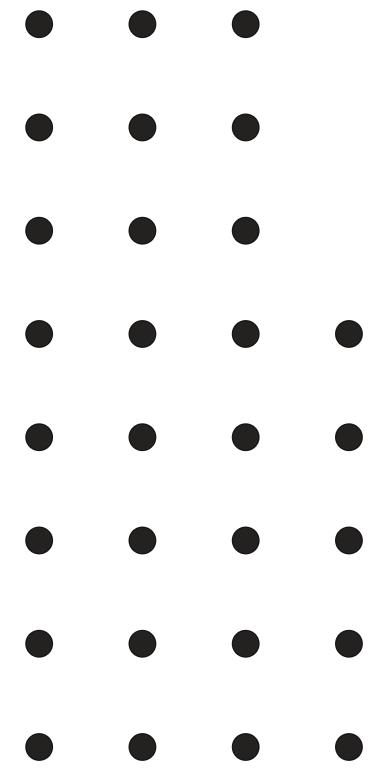
This pattern is drawn by a Shadertoy shader. Its source:

```glsl
// Dark round dots on white, in a square grid of 4 columns and 8 rows.
// The plane is folded into cells, each holding one disc distance field;
// the top three cells of the right-hand column stay empty.

// Signed distance to a disc centred on the origin
float discDistance(vec2 p, float radius) {
    return length(p) - radius;
}

void mainImage(out vec4 fragColor, in vec2 fragCoord) {
    // One unit is the canvas width
    vec2 p = fragCoord / iResolution.x;
    float pixel = 1.0 / iResolution.x;

    // Fold into cells, counted from the lower left dot
    float spacing = 0.2689;
    vec2 grid = (p - vec2(0.102, 0.0547)) / spacing;
    vec2 cell = floor(grid + 0.5);
    vec2 local = (grid - cell) * spacing;

    // Gap at the upper right
    bool isEmpty = cell.x > 2.5 && cell.y > 4.5;

    // Charcoal dot with a slightly darker rim
    float dist = discDistance(local, 0.0362);
    float rim = smoothstep(-0.0045, -0.0025, dist);
    vec3 ink = mix(vec3(0.14, 0.13, 0.13), vec3(0.09, 0.08, 0.08), rim);

    // Smooth edge over one pixel
    float coverage = isEmpty ? 0.0 : clamp(0.5 - dist / pixel, 0.0, 1.0);
    fragColor = vec4(mix(vec3(1.0), ink, coverage), 1.0);
}
```
